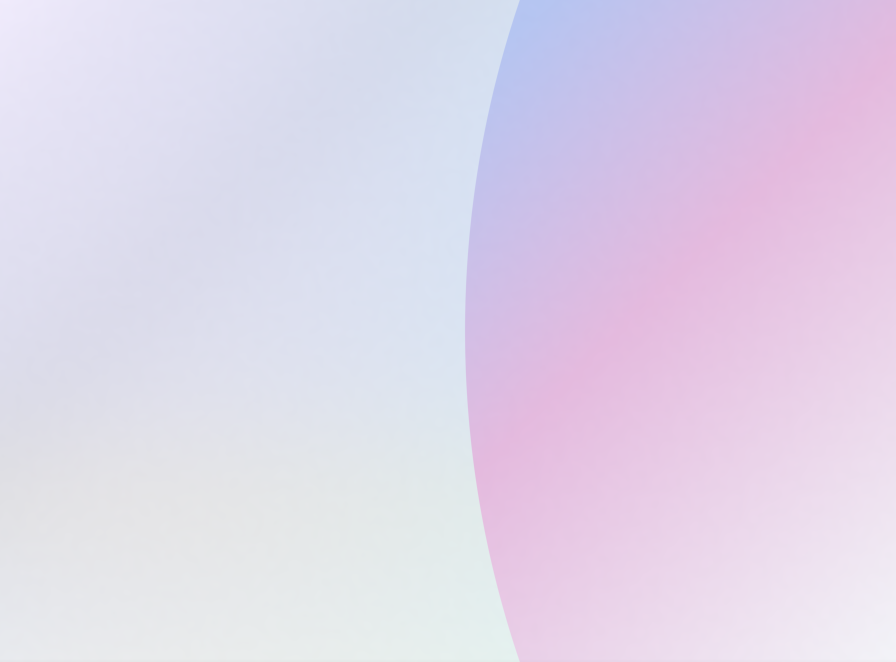
Give the GLSL for this background, as a WebGL 1 fragment shader.

```glsl
precision highp float;
// Pale pastel backdrop with a large blue-to-pink disc rising from the right.

uniform vec2 u_resolution;

// Lengths are in canvas heights.
#define DISC_CENTER vec2(2.2545, 0.5)
#define DISC_RADIUS 1.552
#define BLUE_STOP 0.827
#define PINK_STOP 1.435
#define WHITE_STOP 2.352
#define BACKDROP_WIDTH 0.704
#define FOLD_POSITION 0.65
#define FOLD_WIDTH 0.16
#define FOLD_DEPTH 0.014
#define GRAIN_SCALE 55.0
#define GRAIN_AMOUNT 0.005

const vec3 DISC_BLUE = vec3(0.710, 0.772, 0.945);
const vec3 DISC_PINK = vec3(0.894, 0.729, 0.871);
const vec3 DISC_WHITE = vec3(0.949, 0.953, 0.969);

vec2 gradientAt(vec2 cell) {
  float angle = 6.2832 * fract(sin(dot(cell, vec2(127.1, 311.7))) * 43758.5);
  return vec2(cos(angle), sin(angle));
}

float gradientNoise(vec2 p) {
  vec2 i = floor(p);
  vec2 f = fract(p);
  vec2 w = f * f * f * (f * (f * 6.0 - 15.0) + 10.0);
  vec2 e = vec2(1.0, 0.0);
  float low = mix(dot(gradientAt(i), f),
                  dot(gradientAt(i + e.xy), f - e.xy), w.x);
  float high = mix(dot(gradientAt(i + e.yx), f - e.yx),
                   dot(gradientAt(i + e.xx), f - e.xx), w.x);
  return mix(low, high, w.y);
}

// Smooth curve through a, b and c at t = 0, 0.5 and 1.
vec3 curve(vec3 a, vec3 b, vec3 c, float t) {
  return a * (1.0 - t) * (1.0 - 2.0 * t)
       + b * 4.0 * t * (1.0 - t)
       + c * t * (2.0 * t - 1.0);
}

float bell(float d, float width) {
  return exp(-d * d / (width * width));
}

// Soft colour sheet, a diagonal shaded fold and a warm lower band.
vec3 backdrop(vec2 p, float diagonal) {
  float t = min(p.x / BACKDROP_WIDTH, 1.15);
  vec3 top = curve(vec3(0.941, 0.922, 0.988), vec3(0.875, 0.878, 0.949),
                   vec3(0.843, 0.878, 0.943), t);
  vec3 middle = curve(vec3(0.873, 0.873, 0.935), vec3(0.870, 0.877, 0.935),
                      vec3(0.855, 0.894, 0.949), t);
  vec3 bottom = curve(vec3(0.910, 0.918, 0.933), vec3(0.914, 0.925, 0.925),
                      vec3(0.902, 0.941, 0.933), t);
  vec3 color = curve(bottom, middle, top, p.y);
  color -= FOLD_DEPTH * bell(diagonal - FOLD_POSITION, FOLD_WIDTH);
  color += vec3(0.009, 0.004, -0.023) * bell(p.y - 0.25, 0.14);
  return color;
}

// Diagonal three-stop gradient inside the disc.
vec3 discColor(float diagonal) {
  float toPink = clamp((diagonal - BLUE_STOP) / (PINK_STOP - BLUE_STOP), 0.0, 1.0);
  float toWhite = clamp((diagonal - PINK_STOP) / (WHITE_STOP - PINK_STOP), 0.0, 1.0);
  return mix(mix(DISC_BLUE, DISC_PINK, toPink), DISC_WHITE, toWhite);
}

void main() {
  vec2 p = gl_FragCoord.xy / u_resolution.y;
  float pixel = 1.0 / u_resolution.y;
  float diagonal = p.x + 1.0 - p.y;

  // Disc over backdrop with a smoothed edge
  float edge = length(p - DISC_CENTER) - DISC_RADIUS;
  float inside = 1.0 - smoothstep(-0.75 * pixel, 0.75 * pixel, edge);
  vec3 color = mix(backdrop(p, diagonal), discColor(diagonal), inside);

  // Faint grain and a thin shade along the bottom
  color += GRAIN_AMOUNT * gradientNoise(p * GRAIN_SCALE);
  color -= 0.015 * (1.0 - smoothstep(0.001, 0.005, p.y));

  gl_FragColor = vec4(color, 1.0);
}
```
